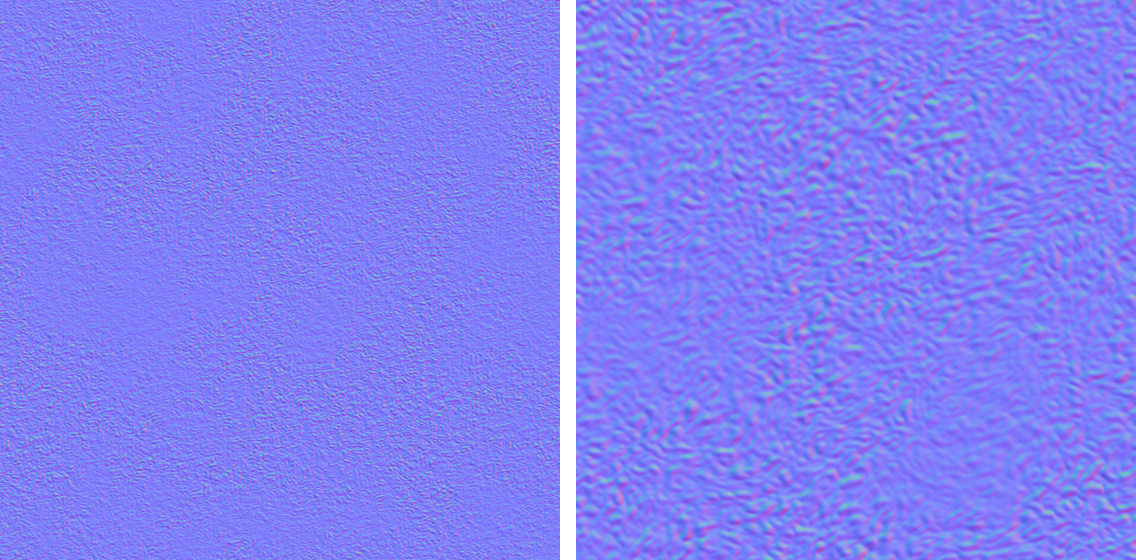
Left: the whole. Right: its middle third, enlarged.
Reproduce this texture map procedurally as a WebGL 2 fragment shader.

```glsl
#version 300 es
precision highp float;

uniform vec2 u_resolution;
out vec4 fragColor;

const vec2  GRAIN_FREQ   = vec2(118.0, 148.0); // grains per canvas, wider than tall
const float GRAIN_SHEAR  = -0.14;  // slant of the creases
const float CREASE_SOFT  = 0.15;   // rounding of the crease bottoms
const float DETAIL_SHARE = 0.30;   // weight of the chips on each grain
const float COARSE_SHARE = 0.45;   // weight of the larger undulation
const float WARP_FREQ    = 14.0;
const float WARP_AMOUNT  = 0.010;
const float SAMPLE_STEP  = 0.0010; // half width of the slope filter
const float RELIEF       = 0.33;   // overall steepness
const float RELIEF_MIN   = 0.50;   // steepness left in the worn patches
const float RELIEF_MAX   = 1.15;
const float SKEW         = 0.35;   // narrow lit edges, broad shaded ones
const vec2  MEAN_SQUARE  = vec2(0.013, 0.022);
const vec2  FLAT_TILT    = vec2(0.502, 0.498);
const float FLAT_BLUE    = 0.987;
const float BLUE_LOSS    = 0.82;
const float MAX_TILT     = 0.50;

float hash(vec2 cell) {
    uvec2 q = uvec2(ivec2(cell)) * uvec2(1597u, 3812u) + uvec2(7919u, 104729u);
    uint n = q.x * 73856093u ^ q.y * 19349663u;
    n = (n ^ (n >> 15u)) * 2246822u + 3266489u;
    n = (n ^ (n >> 13u)) * 668265u;
    n ^= n >> 16u;
    return float(n & 65535u) / 65536.0;
}

vec2 latticeGradient(vec2 cell) {
    float angle = 6.28319 * hash(cell);
    return vec2(cos(angle), sin(angle));
}

// Gradient noise, about -0.7 to 0.7
float noise(vec2 p) {
    vec2 cell = floor(p);
    vec2 f = p - cell;
    vec2 w = f * f * f * (f * (f * 6.0 - 15.0) + 10.0);
    vec2 e = vec2(1.0, 0.0);
    float a = dot(latticeGradient(cell), f);
    float b = dot(latticeGradient(cell + e.xy), f - e.xy);
    float c = dot(latticeGradient(cell + e.yx), f - e.yx);
    float d = dot(latticeGradient(cell + e.xx), f - e.xx);
    return mix(mix(a, b, w.x), mix(c, d, w.x), w.y);
}

// Pebbled skin: small chipped grains parted by short creases
float grainHeight(vec2 p) {
    vec2 q = vec2(p.x, p.y + GRAIN_SHEAR * p.x) * GRAIN_FREQ;
    mat2 turn = mat2(0.8, 0.6, -0.6, 0.8);
    float fine = noise(q);
    float pebble = sqrt(fine * fine + CREASE_SOFT * CREASE_SOFT);
    float detail = noise(turn * q * 1.45 + 17.9);
    float coarse = noise(q * 0.63 + 41.3);
    return pebble + DETAIL_SHARE * detail + COARSE_SHARE * coarse;
}

// Soft patches where the grain is worn or pronounced
float grainStrength(vec2 p) {
    float patches = noise(p * 4.3 + 12.4)
                  + 0.6 * noise(p * 9.7 + 3.1)
                  + 0.5 * noise(p * 23.0 + 27.8);
    return mix(RELIEF_MIN, RELIEF_MAX, smoothstep(-0.65, 0.5, patches));
}

void main() {
    vec2 p = gl_FragCoord.xy / min(u_resolution.x, u_resolution.y);

    // Gentle bending of the grain direction
    vec2 bend = vec2(noise(p * WARP_FREQ), noise(p * WARP_FREQ + 57.0));
    vec2 q = p + WARP_AMOUNT * bend;

    // Slope by central differences
    vec2 dx = vec2(SAMPLE_STEP, 0.0);
    vec2 dy = dx.yx;
    vec2 slope = vec2(grainHeight(q + dx) - grainHeight(q - dx),
                      grainHeight(q + dy) - grainHeight(q - dy));
    slope /= 2.0 * SAMPLE_STEP * GRAIN_FREQ.y;

    // Tilt of the surface, with steeper lit sides
    vec2 tilt = -slope * RELIEF * grainStrength(p);
    tilt += SKEW * (tilt * tilt - MEAN_SQUARE);
    tilt = clamp(tilt, -MAX_TILT, MAX_TILT);

    // Encode as a tangent space normal
    float blue = FLAT_BLUE - BLUE_LOSS * dot(tilt, tilt);
    fragColor = vec4(FLAT_TILT + 0.5 * tilt, blue, 1.0);
}
```
